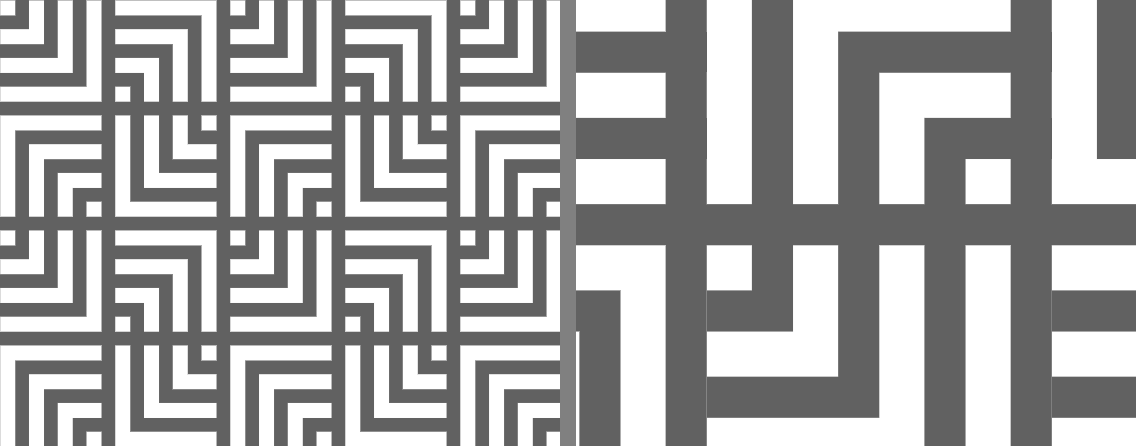
Left, the full canvas; right, a detail of the centre.
Write a WebGL 2 fragment shader that draws this pattern.

```glsl
#version 300 es
precision highp float;
// Grey and white lattice whose cells hold nested L-shaped bands, turned from cell to cell.

uniform vec2 u_resolution;
out vec4 outColor;

const float BANDS = 4.0;        // band pitches per cell
const float HALF_BAND = 0.2385; // half the width of a dark band, in pitches
const float CELLS_ACROSS = 4.869;

void main() {
    // Cell coordinates, measured down from the top left corner
    vec2 point = vec2(gl_FragCoord.x, u_resolution.y - gl_FragCoord.y) / u_resolution.x;
    vec2 grid = point * CELLS_ACROSS - vec2(0.002, 0.0035);
    vec2 parity = mod(floor(grid), 2.0);
    vec2 local = fract(grid) * BANDS;

    // Choose the corner from which the bands of this cell spread
    vec2 turned = vec2(parity.y, abs(parity.x - parity.y));
    float inner = BANDS - 2.0 * HALF_BAND;
    vec2 fromCorner = mix(local, inner - local, turned);
    float spread = max(fromCorner.x, fromCorner.y);

    // Nested bands
    float bandCentre = 1.0 - HALF_BAND;
    float band = abs(fract(spread - bandCentre + 0.5) - 0.5);

    // Straight bars between the cells
    vec2 bars = abs(fract((local + HALF_BAND) / BANDS + 0.5) - 0.5) * BANDS;

    // Smooth edge one pixel wide
    float edge = min(band, min(bars.x, bars.y)) - HALF_BAND;
    float pixel = BANDS * CELLS_ACROSS / u_resolution.x;
    float ink = clamp(0.5 - edge / pixel, 0.0, 1.0);

    vec3 white = vec3(1.0);
    vec3 grey = vec3(0.38);
    outColor = vec4(mix(white, grey, ink), 1.0);
}
```
